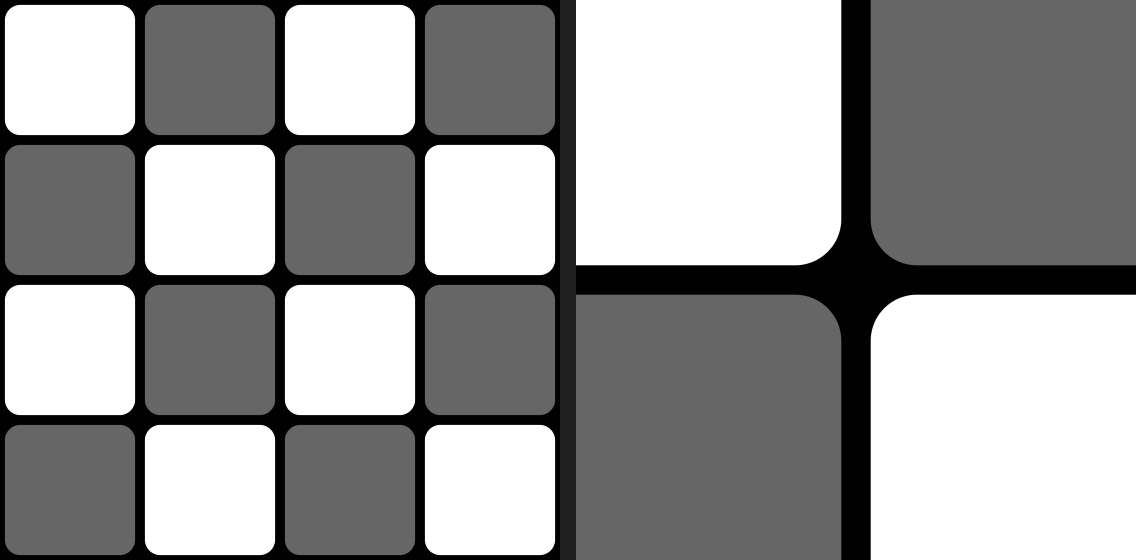
Left: the whole. Right: its middle third, enlarged.
Write a WebGL 1 fragment shader that draws this pattern.

```glsl
precision highp float;
// Checkerboard of white and grey rounded square tiles separated by black joints.

uniform vec2 u_resolution;

const float TILES = 4.0;          // across and down; even, so the checks wrap
const float HALF_SIDE = 0.465;    // in units of one cell
const float CORNER_RADIUS = 0.11;

const vec3 JOINT_BLACK = vec3(0.005);
const vec3 TILE_GREY = vec3(0.4);
const vec3 TILE_WHITE = vec3(1.0);

// Signed distance to a rounded square centred on the origin.
float roundedSquare(vec2 p, float halfSide, float radius) {
  vec2 q = abs(p) - (halfSide - radius);
  return length(max(q, 0.0)) + min(max(q.x, q.y), 0.0) - radius;
}

// Alternates 0 and 1 between neighbouring cells.
float checker(vec2 cell) {
  return mod(cell.x + cell.y, 2.0);
}

// Coverage of a shape, smoothed over one pixel.
float fill(float dist, float pixel) {
  return clamp(0.5 - dist / pixel, 0.0, 1.0);
}

void main() {
  vec2 grid = gl_FragCoord.xy / u_resolution * TILES;
  float pixel = TILES / min(u_resolution.x, u_resolution.y);

  // Tile shape and colour
  float dist = roundedSquare(fract(grid) - 0.5, HALF_SIDE, CORNER_RADIUS);
  vec3 tile = mix(TILE_GREY, TILE_WHITE, checker(floor(grid)));

  gl_FragColor = vec4(mix(JOINT_BLACK, tile, fill(dist, pixel)), 1.0);
}
```
